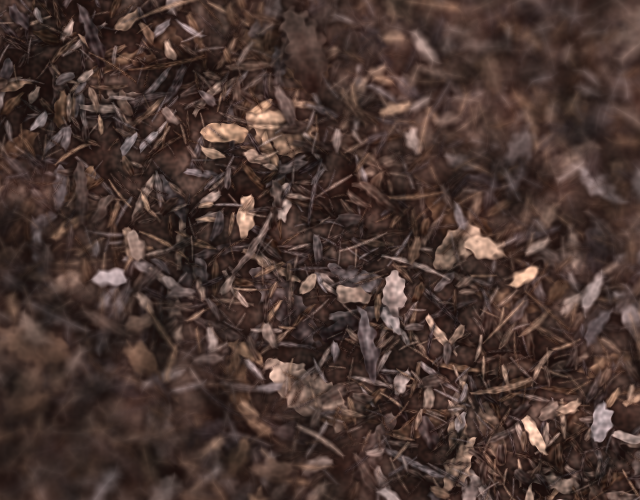
Give the GLSL for this texture, as a Shadertoy shader.

```glsl
const vec3 DEEP_SOIL = vec3(0.09, 0.04, 0.032);
const vec3 DARK_BARK = vec3(0.12, 0.06, 0.05);
const vec3 PALE_WOOD = vec3(0.62, 0.51, 0.47);
const vec3 WARM_SHIFT = vec3(0.035, 0.005, -0.03);
const vec3 MID_SOIL = vec3(0.265, 0.187, 0.168);
const vec3 GRADED_SOIL = vec3(0.305, 0.226, 0.205);
const int LITTER_LAYERS = 11;

vec3 hash3(vec2 cell, float seed) {
    vec3 v = fract(vec3(cell.xyx + seed * 7.31) * vec3(0.1031, 0.1030, 0.0973));
    v += dot(v, v.yxz + 33.33);
    return fract((v.xxy + v.yzz) * v.zyx);
}

vec2 gradientAt(vec2 cell) {
    float angle = 6.2832 * hash3(cell, 3.0).x;
    return vec2(cos(angle), sin(angle));
}

float gradientNoise(vec2 p) {
    vec2 i = floor(p), f = fract(p);
    vec2 u = f * f * f * (f * (f * 6.0 - 15.0) + 10.0);
    vec2 e = vec2(0.0, 1.0);
    float low = mix(dot(gradientAt(i), f), dot(gradientAt(i + e.yx), f - e.yx), u.x);
    float high = mix(dot(gradientAt(i + e), f - e), dot(gradientAt(i + e.yy), f - e.yy), u.x);
    return mix(low, high, u.y);
}

// Focus lies along a falling diagonal; both far corners go soft
float blurRadius(vec2 p) {
    float offset = dot(p, vec2(0.66, 0.75)) - 0.735;
    float defocus = offset < 0.0 ? -1.2 * offset : 0.9 * offset;
    return 0.0026 + 0.019 * smoothstep(0.08, 0.85, defocus);
}

vec3 woodColor(float tone, float warmth) {
    return mix(DARK_BARK, PALE_WOOD, tone) + WARM_SHIFT * warmth * (0.4 + tone);
}

// Splinter along x, pointed and cut at a slant
float splinterDistance(vec2 q, float halfLength, float halfWidth, float slant) {
    q.x += slant * q.y;
    float along = clamp(q.x / halfLength, -1.0, 1.0);
    float taper = 1.0 - 0.65 * along * along + 0.3 * slant * along;
    return max(abs(q.x) - halfLength, abs(q.y) - halfWidth * taper);
}

// One scattered layer of splinters, each with a contact shadow
vec3 addLitter(vec3 under, vec2 p, float size, float seed, float presence,
               float minAspect, float maxAspect, float paleness, float blur) {
    vec2 home = floor(p / size);
    float soft = min(blur, 0.32 * size);
    float focus = 0.0026 / blur;
    for (int y = -1; y <= 1; y++)
    for (int x = -1; x <= 1; x++) {
        vec2 cell = home + vec2(x, y);
        vec3 place = hash3(cell, seed);
        vec3 shape = hash3(cell, seed + 41.0);
        vec3 look = hash3(cell, seed + 83.0);
        if (place.z > presence) continue;

        float angle = 6.2832 * shape.x;
        vec2 axis = vec2(cos(angle), sin(angle));
        vec2 r = p - (cell + 0.2 + 0.6 * place.xy) * size;
        float halfLength = size * mix(0.34, 0.6, shape.y);
        float halfWidth = halfLength * mix(minAspect, maxAspect, shape.z * shape.z);
        vec2 q = vec2(dot(r, axis), dot(r, vec2(-axis.y, axis.x)));
        q.y += (look.z - 0.5) * 0.22 * q.x * q.x / halfLength;
        float d = splinterDistance(q, halfLength, halfWidth, 1.2 * look.y - 0.6);
        float reach = 0.1 * size + soft;
        if (d > reach) continue;

        float thinning = halfWidth / (halfWidth + 0.4 * blur);
        float shadow = smoothstep(reach, -0.5 * soft, d) * thinning;
        under = mix(under, DEEP_SOIL, 0.55 * shadow);

        float grain = gradientNoise(q / halfWidth * vec2(0.45, 1.6) + place.xy * 50.0);
        float knots = gradientNoise(r * 55.0 + place.yz * 40.0);
        d += halfWidth * (0.35 * grain * focus + 0.6 * knots);
        float cover = smoothstep(soft, -soft, d) * thinning;
        float facing = dot(r, vec2(-0.3, 1.0)) / halfLength;
        float tone = paleness + 0.85 * pow(look.x, 1.8) + 0.16 * facing;
        tone += (0.4 * grain + 0.25 * knots) * focus;
        float warmth = 2.0 * look.y - 0.85;
        under = mix(under, woodColor(clamp(tone, 0.0, 1.1), warmth), cover);
    }
    return under;
}

void mainImage(out vec4 fragColor, in vec2 fragCoord) {
    vec2 p = fragCoord / iResolution.y;
    float blur = max(blurRadius(p), 0.8 / iResolution.y);
    float focus = 0.0026 / blur;

    // Soil bed
    float bed = gradientNoise(p * 9.0) + 0.5 * gradientNoise(p * 21.0 + 7.0);
    vec3 color = woodColor(0.24 + 0.4 * bed, 0.2);

    // Bark and fibres, coarse to fine
    for (int i = 0; i < LITTER_LAYERS; i++) {
        float layer = float(i);
        float size = 0.17 * pow(0.87, layer);
        float presence = mix(0.9, 0.6, layer / float(LITTER_LAYERS - 1));
        float maxAspect = i % 2 == 0 ? 0.5 : 0.2;
        vec2 shifted = p + vec2(0.37, 0.61) * layer;
        color = addLitter(color, shifted, size, layer + 1.0, presence, 0.06, maxAspect, 0.22, blur);
    }

    // Sparse larger chips and long twigs lying on top
    color = addLitter(color, p + 3.1, 0.14, 19.0, 0.16, 0.2, 0.5, 0.26, blur);
    color = addLitter(color, p + 8.3, 0.13, 31.0, 0.3, 0.05, 0.12, 0.3, blur);
    color = addLitter(color, p + 5.7, 0.07, 23.0, 0.13, 0.3, 0.7, 0.4, blur);

    // Hollows and fine crumbs
    float hollow = gradientNoise(p * 7.0 + 13.0) + 0.9 * gradientNoise(p * 17.0 + 29.0);
    float crumbs = gradientNoise(p * 95.0) * focus;
    float light = 0.9 + 0.14 * smoothstep(0.1, 1.3, p.x + 0.5 * p.y);
    color *= light * (1.0 + 0.5 * hollow + 0.45 * crumbs);

    // Contrast grade with a soft floor in the shadows
    color = GRADED_SOIL + 1.35 * (color - MID_SOIL);
    vec3 lift = color - DEEP_SOIL;
    color = DEEP_SOIL + 0.5 * (lift + sqrt(lift * lift + 0.0012));
    fragColor = vec4(clamp(color, 0.0, 1.0), 1.0);
}
```
